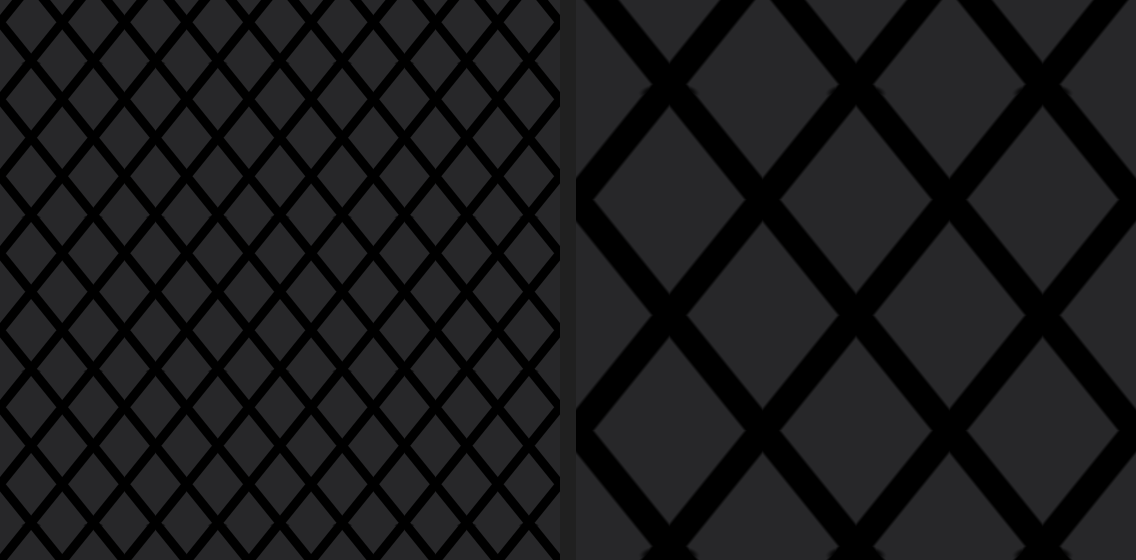
Left: the whole. Right: its middle third, enlarged.
Write a three.js fragment shader that draws this pattern.

```glsl
// Charcoal diamonds divided by a black crossed lattice, with small knots along alternate rows.
varying vec2 vUv;

// Distance from x to the nearest integer.
float nearestLine(float x) {
  return abs(fract(x + 0.5) - 0.5);
}

// Approximate signed distance to an ellipse centred on the origin.
float ellipse(vec2 p, vec2 radii) {
  return (length(p / radii) - 1.0) * min(radii.x, radii.y);
}

void main() {
  // Diamonds across and down the canvas; crossings lie on integers and half-integers.
  vec2 repeats = vec2(9.0, 7.2727);
  vec2 p = (vUv + vec2(0.0, 0.0022)) * repeats;

  // Two diagonal line families, measured in canvas units.
  float diagonal = min(nearestLine(p.x + p.y), nearestLine(p.x - p.y));
  float lattice = diagonal / length(repeats) - 0.0081;

  // Flat knots just under the crossings of every second row.
  vec2 knotCell = vec2(fract(p.x) - 0.5, mod(p.y, 2.0) - 0.46);
  float knot = ellipse(knotCell / repeats, vec2(0.0155, 0.0055));

  float fill = smoothstep(-0.0012, 0.0012, min(lattice, knot));
  vec3 charcoal = vec3(0.153, 0.153, 0.161);
  gl_FragColor = vec4(charcoal * fill, 1.0);
}
```
